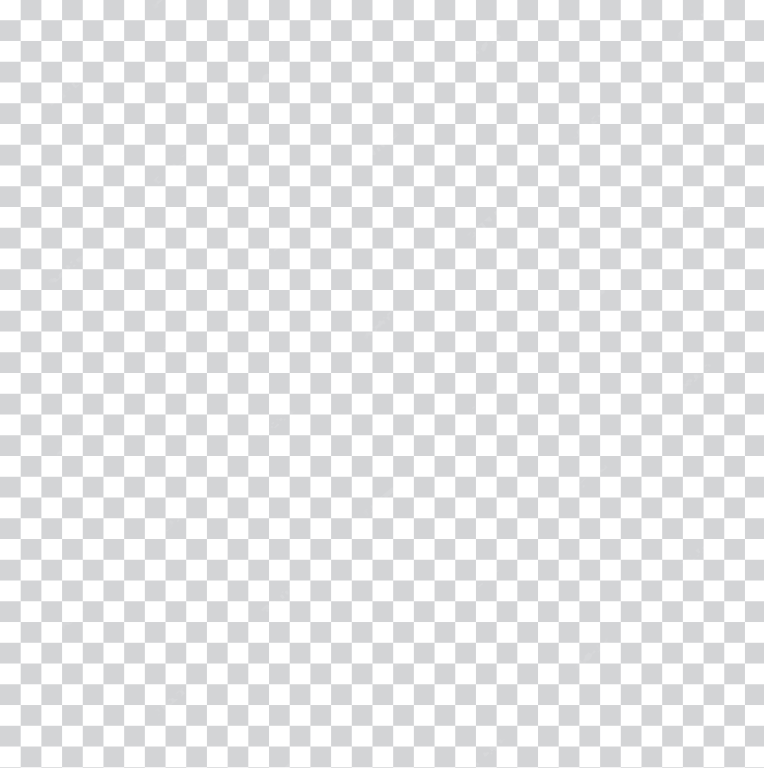
A Shadertoy shader for this pattern:

```glsl
const vec2 CELLS = vec2(36.92, 37.01);        // checks across and down
const vec2 SHIFT = vec2(0.0, 0.025);          // grid offset, in checks
const vec3 WHITE = vec3(1.0);
const vec3 GREY = vec3(0.827, 0.831, 0.839);
const mat2 SCUFF_LATTICE = mat2(0.273, 0.03, 0.137, -0.10);
const vec2 SCUFF_ORIGIN = vec2(0.358, 0.909);
const vec2 SCUFF_HALF_SIZE = vec2(0.032, 0.005);
const vec2 SCUFF_AXIS = vec2(0.766, 0.643);   // rising to the right
const float SCUFF_GRAIN = 260.0;
const float SCUFF_STRENGTH = 0.09;

float hash(vec2 p) {
    vec3 q = fract(vec3(p.xyx) * 0.1031);
    q += dot(q, q.yzx + 33.33);
    return fract((q.x + q.y) * q.z);
}

float valueNoise(vec2 p) {
    vec2 cell = floor(p);
    vec2 f = fract(p);
    f = f * f * (3.0 - 2.0 * f);
    float lower = mix(hash(cell), hash(cell + vec2(1, 0)), f.x);
    float upper = mix(hash(cell + vec2(0, 1)), hash(cell + vec2(1, 1)), f.x);
    return mix(lower, upper, f.y);
}

// White coverage of the checkerboard, box filtered over one pixel
float checker(vec2 p, vec2 pixel) {
    vec2 edge = 0.5 - abs(mod(p + 0.5, 2.0) - 1.0);
    vec2 side = clamp(2.0 * edge / pixel, -1.0, 1.0);
    return 0.5 + 0.5 * side.x * side.y;
}

// Faint broken rub marks on a skewed lattice
float scuffs(vec2 p) {
    vec2 lattice = inverse(SCUFF_LATTICE) * (p - SCUFF_ORIGIN) + 0.5;
    vec2 local = SCUFF_LATTICE * (fract(lattice) - 0.5);
    vec2 along = vec2(dot(local, SCUFF_AXIS),
                      dot(local, vec2(-SCUFF_AXIS.y, SCUFF_AXIS.x)));
    vec2 fade = 1.0 - smoothstep(0.6 * SCUFF_HALF_SIZE, SCUFF_HALF_SIZE, abs(along));
    float grain = valueNoise(along * SCUFF_GRAIN + floor(lattice) * 17.0 + 400.0);
    return fade.x * fade.y * smoothstep(0.45, 0.75, grain);
}

void mainImage(out vec4 fragColor, in vec2 fragCoord) {
    vec2 uv = fragCoord / iResolution.xy;
    vec2 grid = vec2(uv.x, 1.0 - uv.y) * CELLS + SHIFT;
    float white = checker(grid, CELLS / iResolution.xy);

    float wear = SCUFF_STRENGTH * scuffs(fragCoord / iResolution.y);
    vec3 wornGrey = mix(GREY, WHITE, wear);
    fragColor = vec4(mix(wornGrey, WHITE, white), 1.0);
}
```
